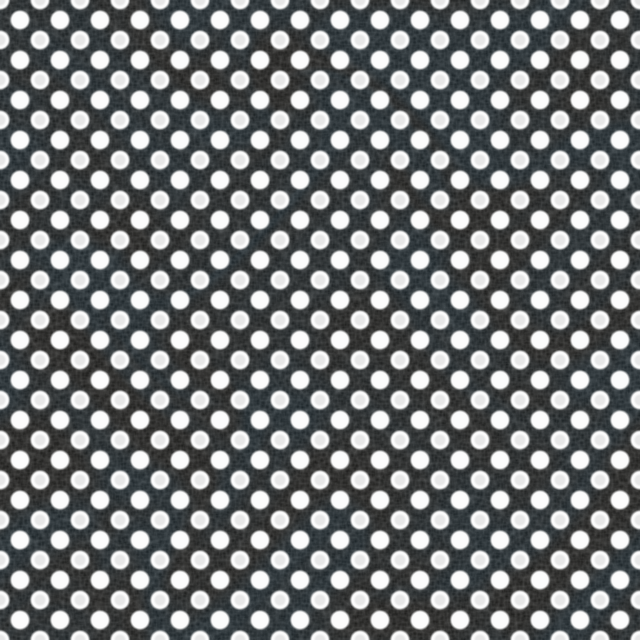
A Shadertoy shader for this pattern:

```glsl
const float REPEATS = 16.0;          // cells across and down, two dots per cell
const float DOT_RADIUS = 0.232;      // in cells
const float EDGE_SOFTNESS = 0.042;   // half width of the blurred rim
const float SKIRT_RADIUS = 0.34;     // faint glow around each dot
const float SKIRT_GAIN = 0.05;
const float CORE_RADIUS = 0.135;     // greyed centre of the corner dots
const float CORE_SHADE = 0.085;
const vec2 THREAD_CELLS = vec2(192.0, 72.0);
const float SPECK_CELLS = 144.0;
const float GRAIN_GAIN = 0.075;
const vec3 DOT_COLOR = vec3(0.99);
const vec3 COOL_CLOTH = vec3(0.192, 0.224, 0.240);
const vec3 WARM_CLOTH = vec3(0.212, 0.211, 0.205);
const float TAU = 6.2831853;

vec2 hash2(vec2 p) {
    vec3 q = fract(p.xyx * vec3(0.1031, 0.1030, 0.0973));
    q += dot(q, q.yzx + 33.33);
    return fract((q.xx + q.yz) * q.zy);
}

// Distance to the nearest scattered point, wrapping over the unit square
float cellular(vec2 uv, vec2 cells) {
    vec2 p = uv * cells;
    vec2 id = floor(p);
    vec2 f = p - id;
    float nearest = 4.0;
    for (int y = -1; y <= 1; y++) {
        for (int x = -1; x <= 1; x++) {
            vec2 offset = vec2(x, y);
            vec2 d = offset + hash2(mod(id + offset, cells)) - f;
            nearest = min(nearest, dot(d, d));
        }
    }
    return sqrt(nearest);
}

// Broad mottling from warped sines with whole frequencies
float mottle(vec2 uv) {
    vec2 p = uv * TAU;
    float sum = 0.0;
    float gain = 0.5;
    for (int i = 1; i <= 4; i++) {
        float k = float(i);
        p += 0.55 / k * sin(p.yx * (k + 1.0) + vec2(1.7, 4.1) * k);
        sum += gain * sin(p.x * (k + 1.0) + 2.3 * k) * sin(p.y * (k + 2.0) + 0.9 * k);
        gain *= 0.75;
    }
    return sum;
}

vec3 cloth(vec2 uv) {
    // Crossed threads and fine specks
    float threads = cellular(uv, THREAD_CELLS) + cellular(uv, THREAD_CELLS.yx);
    float specks = cellular(uv, vec2(SPECK_CELLS));
    float grain = threads + specks - 1.35;

    float patches = mottle(uv);
    vec3 base = mix(WARM_CLOTH, COOL_CLOTH, smoothstep(-0.6, 0.6, patches));
    return base + GRAIN_GAIN * grain + 0.012 * patches;
}

void mainImage(out vec4 fragColor, in vec2 fragCoord) {
    vec2 uv = fragCoord / iResolution.xy;
    vec2 cell = fract(uv * REPEATS) - 0.5;

    // One dot at the cell centre, one shared by its corners
    float centerDist = length(cell);
    float cornerDist = length(0.5 - abs(cell));
    float dist = min(centerDist, cornerDist);

    float pixel = REPEATS / min(iResolution.x, iResolution.y);
    float soft = max(EDGE_SOFTNESS, pixel);
    float dotMask = 1.0 - smoothstep(DOT_RADIUS - soft, DOT_RADIUS + soft, dist);
    float skirt = 1.0 - smoothstep(DOT_RADIUS, SKIRT_RADIUS, dist);
    float core = 1.0 - smoothstep(CORE_RADIUS - soft, CORE_RADIUS + soft, cornerDist);

    vec3 ground = cloth(uv) + SKIRT_GAIN * skirt;
    vec3 color = mix(ground, DOT_COLOR - CORE_SHADE * core, dotMask);
    fragColor = vec4(clamp(color, 0.0, 1.0), 1.0);
}
```
